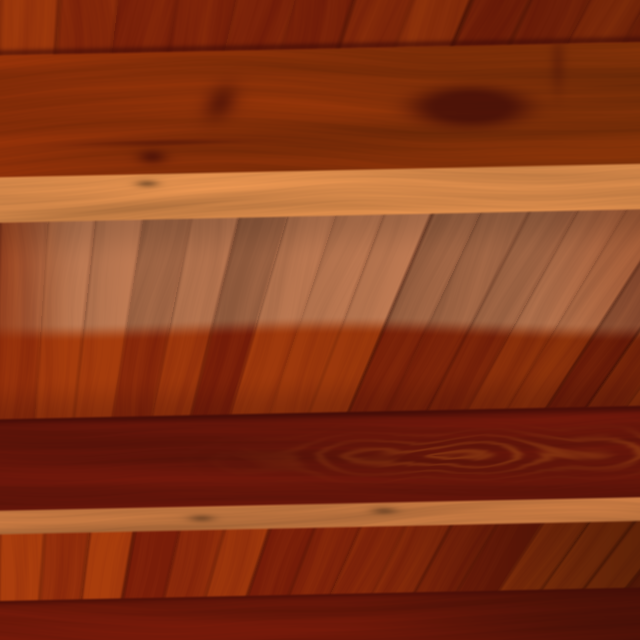
Write a Shadertoy shader that draws this texture.

```glsl
// Timber ceiling: fanned plank rows between dark beams with pale lower edges.
#define TILT 0.021          // drop of the beams towards the left
#define SOFT 0.0028         // softness of edges
#define PLANK_WIDTH 0.0745  // board pitch of the middle row
#define GROOVE 0.045        // groove half width, in boards
#define GRAIN 0.09          // strength of wood grain
#define LIGHT_END 0.515     // where the lit part of the middle row ends

const vec3 RED_WOOD    = vec3(0.44, 0.105, 0.03);
const vec3 ORANGE_WOOD = vec3(0.61, 0.22, 0.045);
const vec3 GREY_LIT    = vec3(0.56, 0.35, 0.235);
const vec3 PINK_LIT    = vec3(0.72, 0.46, 0.31);
const vec3 WARM_BEAM   = vec3(0.49, 0.185, 0.03);
const vec3 DARK_BEAM   = vec3(0.385, 0.08, 0.035);
const vec3 PALE_EDGE   = vec3(0.82, 0.52, 0.28);
const vec3 SHADOW      = vec3(0.24, 0.04, 0.025);

float hash(float n) { return fract(sin(n * 127.1 + 3.7) * 4375.85); }

// Layered sines; x runs along the fibre. Result is about -1 to 1.
float grain(vec2 p) {
    float sum = 0.0, amp = 0.5;
    for (int i = 0; i < 5; i++) {
        p.y += 0.9 * sin(p.x + float(i) * 2.1);
        sum += amp * sin(p.y + 0.7 * sin(p.x * 1.3 + p.y * 0.4));
        p = p * vec2(1.6, 1.9) + vec2(1.7, 4.3);
        amp *= 0.65;
    }
    return sum;
}

// Soft elliptical spot
float knot(vec2 p, vec2 centre, vec2 size) {
    vec2 q = (p - centre) / size;
    return exp(-dot(q, q));
}

float below(float v, float edge) { return smoothstep(edge - SOFT, edge + SOFT, v); }

// Boards that fan out to the right; top is the height where the pitch is measured.
vec3 planks(vec2 p, float top, float pitch, float spread, float seed, float lit) {
    float depth = p.y - top;
    float across = (p.x + 0.02 * depth) / (1.0 - spread * depth) / pitch;
    float id = floor(across), f = fract(across);
    float tone = hash(id + seed), wear = hash(id * 1.7 + seed + 9.0);

    // neighbouring boards blend over a narrow seam
    float nextTone = hash(id + 1.0 + seed);
    tone = mix(tone, nextTone, 0.5 * smoothstep(0.93, 1.0, f));
    tone = mix(tone, hash(id - 1.0 + seed), 0.5 * smoothstep(0.07, 0.0, f));

    float fibre = grain(vec2(p.y * 9.0 + id * 3.1, across * 7.0 + id));
    float mottled = clamp(tone + 0.16 * fibre, 0.0, 1.0);
    vec3 shade = mix(RED_WOOD, ORANGE_WOOD, mottled) * mix(1.06, 0.86, p.x * p.x);
    vec3 bright = mix(GREY_LIT, PINK_LIT, mottled) * (0.96 + 0.08 * f);
    vec3 col = mix(shade, bright, lit);

    float groove = smoothstep(GROOVE * 2.0, 0.0, min(f, 1.0 - f));
    float strength = mix(wear, hash(id * 1.7 + 10.7 + seed), step(0.5, f));
    return mix(col, col * vec3(0.58, 0.48, 0.45), groove * (0.15 + 0.6 * strength * strength));
}

vec3 beam(vec3 base, vec2 p, float seed) {
    float g = grain(vec2(p.x * 4.0 + seed, p.y * 75.0 + seed));
    float broad = sin(p.x * 5.0 + seed + 2.0 * sin(p.y * 30.0));
    return base * (1.0 + GRAIN * g + 0.05 * broad);
}

void mainImage(out vec4 fragColor, in vec2 fragCoord) {
    vec2 p = fragCoord / iResolution.xy;
    p.y = 1.0 - p.y;                       // measured downwards
    float v = p.y + TILT * p.x;            // height along the tilted beams
    vec2 t = vec2(p.x, v);

    // upper row
    vec3 col = planks(p, 0.04, 0.09, 0.55, 4.0, 0.0) * 0.96;
    col = mix(col, SHADOW, 0.55 * exp(-pow((v - 0.083) / 0.006, 2.0)));

    // warm beam with knots
    vec3 face = beam(WARM_BEAM, t, 1.0) * mix(vec3(1.08, 0.95, 1.0), vec3(0.97), p.x);
    float spots = 0.75 * smoothstep(0.1, 0.75, knot(p, vec2(0.735, 0.167), vec2(0.095, 0.033)));
    spots += 0.6 * knot(p + vec2(0.3 * (p.y - 0.16), 0.0), vec2(0.345, 0.16), vec2(0.024, 0.027));
    spots += 0.65 * knot(p, vec2(0.238, 0.245), vec2(0.022, 0.011));
    spots += 0.45 * knot(t, vec2(0.25, 0.228), vec2(0.12, 0.005));
    spots += 0.3 * knot(p, vec2(0.872, 0.1), vec2(0.012, 0.045));
    face = mix(face, SHADOW, min(spots, 0.85));
    col = mix(col, face, below(v, 0.087));

    // pale edge of the warm beam
    vec3 edge = beam(PALE_EDGE, t, 5.0);
    edge *= 1.0 - 0.35 * knot(p, vec2(0.23, 0.287), vec2(0.018, 0.006));
    col = mix(col, edge, below(v, 0.277));

    // middle row, lit in its upper part
    float lightEnd = LIGHT_END + 0.006 * sin(p.x * 7.0 + 1.0);
    float lit = smoothstep(lightEnd + 0.014, lightEnd - 0.016, p.y);
    lit *= mix(0.35, 1.0, smoothstep(-0.02, 0.13, p.x)) * mix(1.0, 0.65, smoothstep(0.8, 1.05, p.x));
    vec3 row = planks(p, 0.345, PLANK_WIDTH, 0.6, 21.0, lit);
    row *= 0.88 + 0.12 * smoothstep(0.345, 0.42, v);
    row = mix(row, SHADOW, 0.25 * smoothstep(0.59, 0.655, v));
    col = mix(col, row, below(v, 0.348));

    // dark beam with arched growth rings
    face = beam(DARK_BEAM, t, 8.0);
    vec2 q = vec2((p.x - 0.68) * 2.6, (v - 0.726) * 20.0);
    float rings = 0.5 + 0.5 * sin(27.0 * length(q) + 2.5 * sin(p.x * 31.0) + 2.0 * grain(t * vec2(9.0, 40.0)));
    float figure = rings * rings * exp(-q.y * q.y * 3.5) * smoothstep(0.25, 0.75, p.x);
    face = mix(face, vec3(0.56, 0.24, 0.07), 0.65 * figure);
    face = mix(face, SHADOW, 0.7 * exp(-pow((v - 0.657) / 0.007, 2.0)));
    col = mix(col, face, below(v, 0.655));

    // pale edge of the dark beam
    edge = beam(PALE_EDGE * vec3(0.9, 0.86, 0.86), t, 11.0);
    edge *= 1.0 - 0.3 * (knot(p, vec2(0.315, 0.81), vec2(0.02, 0.006)) + knot(p, vec2(0.6, 0.798), vec2(0.02, 0.006)));
    col = mix(col, edge, below(v, 0.798));

    // lower row and last beam, dimming to the right
    float dim = mix(1.03, 0.72, smoothstep(0.5, 1.05, p.x));
    col = mix(col, planks(p, 0.83, 0.07, 0.75, 37.0, 0.0) * dim, below(v, 0.835));
    face = beam(DARK_BEAM * vec3(1.06, 1.1, 0.9), t, 15.0) * dim;
    face = mix(face, SHADOW, 0.55 * exp(-pow((v - 0.94) / 0.006, 2.0)));
    col = mix(col, face, below(v, 0.939));

    fragColor = vec4(clamp(col, 0.0, 1.0), 1.0);
}
```
